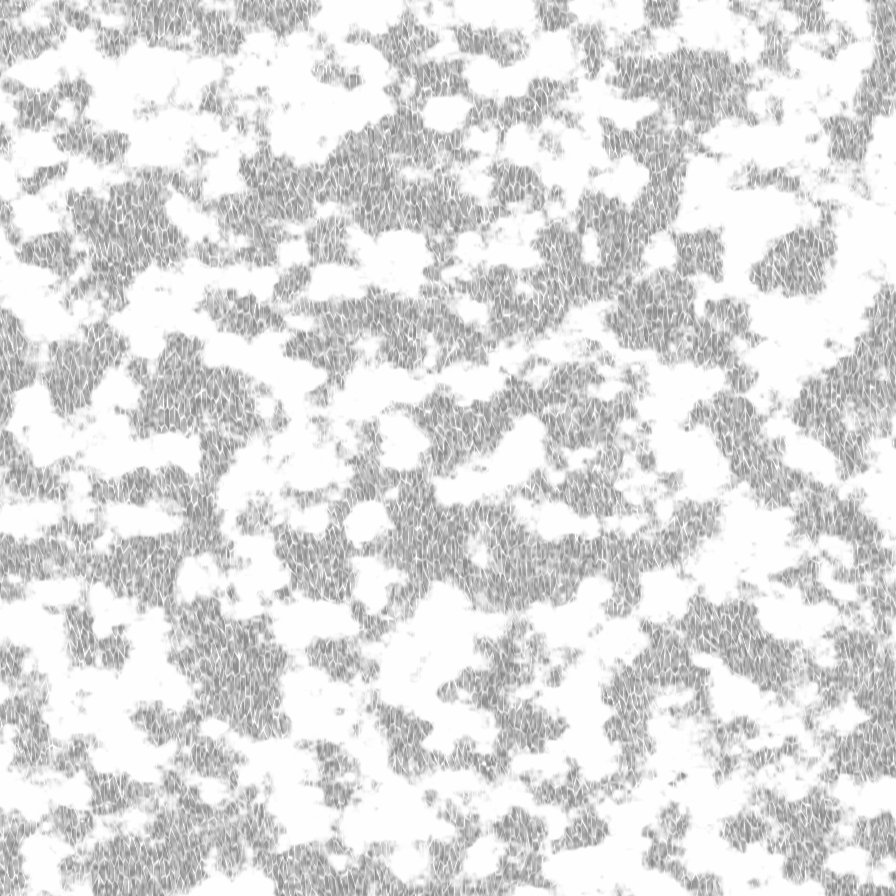
Give the GLSL for this texture, as a WebGL 1 fragment shader.

```glsl
precision highp float;
uniform vec2 u_resolution;

#define PATCH_SCALE 25.0
#define PATCH_LOW 0.42
#define PATCH_HIGH 0.585
#define ROUGHNESS 0.57
#define FIBRE_CELLS vec2(165.0, 48.0)
#define FIBRE_WIDTH 0.26
#define GRAIN_CELLS vec2(400.0, 190.0)
#define GRAIN_AMOUNT 0.29
#define PAPER vec3(0.995)
#define INK vec3(0.675)
#define FIBRE vec3(0.88)

float hash(vec2 p) {
  vec3 q = fract(vec3(p.xyx) * 0.1031);
  q += dot(q, q.yzx + 33.33);
  return fract((q.x + q.y) * q.z);
}

vec2 hash2(vec2 p) {
  return vec2(hash(p), hash(p + 71.7));
}

float valueNoise(vec2 p) {
  vec2 cell = floor(p);
  vec2 f = fract(p);
  f = f * f * (3.0 - 2.0 * f);
  float bottom = mix(hash(cell), hash(cell + vec2(1.0, 0.0)), f.x);
  float top = mix(hash(cell + vec2(0.0, 1.0)), hash(cell + 1.0), f.x);
  return mix(bottom, top, f.y);
}

// Ragged cloud field that decides where the ink lies
float cloud(vec2 p) {
  float sum = 0.0;
  float total = 0.0;
  float weight = 1.0;
  for (int i = 0; i < 4; i++) {
    sum += weight * valueNoise(p);
    total += weight;
    p = p * 2.03 + vec2(17.3, 41.9);
    weight *= ROUGHNESS;
  }
  return sum / total;
}

// Gap between the two nearest cell centres: zero on cell borders
float borderGap(vec2 p) {
  vec2 cell = floor(p);
  vec2 f = fract(p);
  float nearest = 8.0;
  float second = 8.0;
  for (int y = -1; y <= 1; y++) {
    for (int x = -1; x <= 1; x++) {
      vec2 offset = vec2(float(x), float(y));
      float d = length(offset + hash2(cell + offset) - f);
      second = min(second, max(nearest, d));
      nearest = min(nearest, d);
    }
  }
  return second - nearest;
}

void main() {
  vec2 uv = gl_FragCoord.xy / min(u_resolution.x, u_resolution.y);

  // Soft-edged patches, slightly wider than tall
  float field = cloud(uv * PATCH_SCALE * vec2(0.97, 1.05) + 5.0);
  float coverage = smoothstep(PATCH_LOW, PATCH_HIGH, field);

  // Pale upright fibres that lean and sway gently
  vec2 swayed = uv;
  swayed.x += 0.06 * uv.y + 0.003 * sin(uv.y * 31.0 + 4.0 * sin(uv.x * 9.0));
  float fibre = 1.0 - smoothstep(0.0, FIBRE_WIDTH, borderGap(swayed * FIBRE_CELLS));
  fibre *= 0.35 + 0.9 * valueNoise(uv * 90.0);

  // Fine dark and light grain within the ink
  float grain = valueNoise(swayed * GRAIN_CELLS) - 0.5;
  vec3 inked = mix(INK, FIBRE, fibre) + GRAIN_AMOUNT * grain;

  vec3 color = mix(PAPER, inked, coverage);
  gl_FragColor = vec4(clamp(color, 0.0, 1.0), 1.0);
}
```
